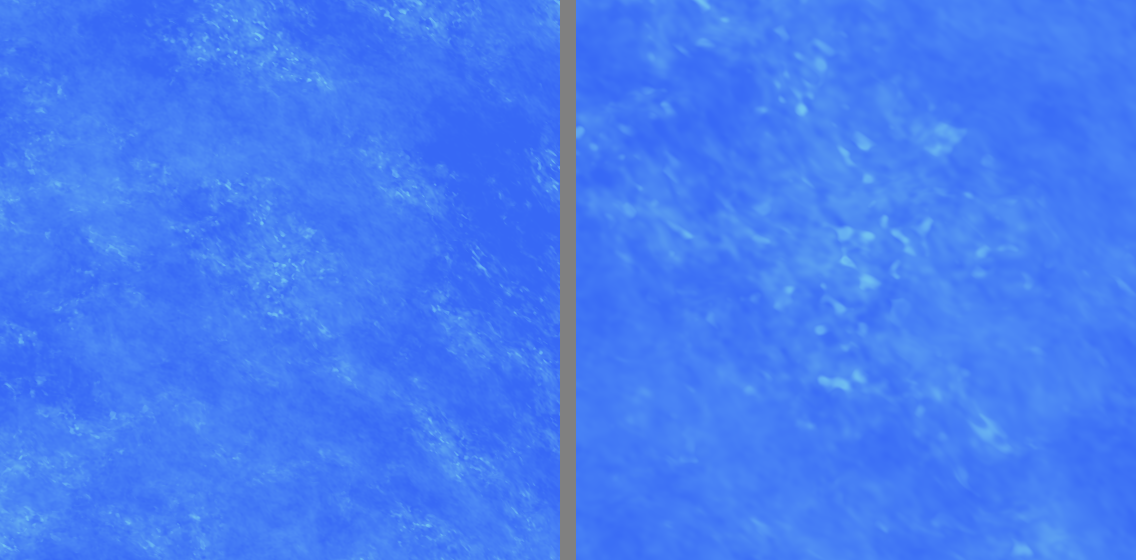
Left, the full canvas; right, a detail of the centre.
Give the GLSL for this texture, as a WebGL 2 fragment shader.

```glsl
#version 300 es
precision highp float;
// Mottled blue surface: clumpy clouds under a fine grain that covers it all
// and turns paler in ragged patches. Layered value noise, sheared gently so
// streaks fall to the right, drives a single ramp from deep to pale blue.

uniform vec2 u_resolution;
out vec4 fragColor;

// Integer hash of a lattice point, 0 to 1
float hash(vec2 cell) {
    uvec2 q = uvec2(ivec2(cell)) * uvec2(1597u, 3571u);
    uint n = (q.x ^ (q.y << 7)) + q.y * 7919u;
    n = (n ^ (n >> 15)) * 739391u;
    n = (n ^ (n >> 13)) * 668265u;
    n ^= n >> 16;
    return float(n & 65535u) / 65535.0;
}

float valueNoise(vec2 p) {
    vec2 cell = floor(p);
    vec2 f = fract(p);
    f = f * f * (3.0 - 2.0 * f);
    float low = mix(hash(cell), hash(cell + vec2(1, 0)), f.x);
    float high = mix(hash(cell + vec2(0, 1)), hash(cell + vec2(1, 1)), f.x);
    return mix(low, high, f.y);
}

// Sum of octaves, each turned against the last to hide the lattice
float fbm(vec2 p, int octaves, float gain) {
    float sum = 0.0, total = 0.0, amplitude = 1.0;
    for (int i = 0; i < octaves; i++) {
        sum += amplitude * valueNoise(p);
        total += amplitude;
        amplitude *= gain;
        p = mat2(1.76, 0.95, -0.95, 1.76) * p + 17.3;
    }
    return sum / total;
}

void main() {
    vec2 uv = gl_FragCoord.xy / min(u_resolution.x, u_resolution.y);

    // Gentle flow: level lines fall to the right, steeper at the right edge
    vec2 flow = vec2(uv.x, uv.y + 0.2 * uv.x + 0.15 * uv.x * uv.x * uv.x);
    vec2 warp = vec2(fbm(uv * 9.0 + 3.1, 4, 0.6), fbm(uv * 9.0 + 41.7, 4, 0.6)) - 0.5;
    vec2 bent = flow + 0.08 * warp;

    // Clumpy clouds and the ragged patches where pale grain gathers
    float cloud = fbm(bent * vec2(4.5, 6.0) + 8.0, 6, 0.7);
    float patches = smoothstep(0.44, 0.7, fbm(bent * vec2(6.0, 9.0) + 120.0, 6, 0.72));

    // Fine grain everywhere, with tiny bright flecks
    vec2 fine = flow + 0.015 * warp;
    float grain = fbm(fine * vec2(52.0, 60.0) + 5.0, 3, 0.9);
    float flecks = smoothstep(0.6, 0.88, fbm(fine * vec2(85.0, 105.0) + 29.0, 2, 0.8));

    float tone = 0.165 + 0.85 * (cloud - 0.5) + 0.2 * patches;
    tone += (0.34 + 0.6 * patches) * (grain - 0.5);
    tone += 0.6 * flecks * (0.04 + patches);
    tone += 0.05 - 0.15 * smoothstep(0.7, 1.8, uv.x + uv.y);   // deeper upper right

    // Soft floor keeps the deepest blue even
    tone = 0.5 * (tone + sqrt(tone * tone + 0.004)) - 0.03;
    vec3 color = mix(vec3(0.22, 0.415, 0.962), vec3(0.43, 0.73, 0.955), min(tone, 1.25));
    color.b -= 0.015 * patches * grain;
    fragColor = vec4(color, 1.0);
}
```
